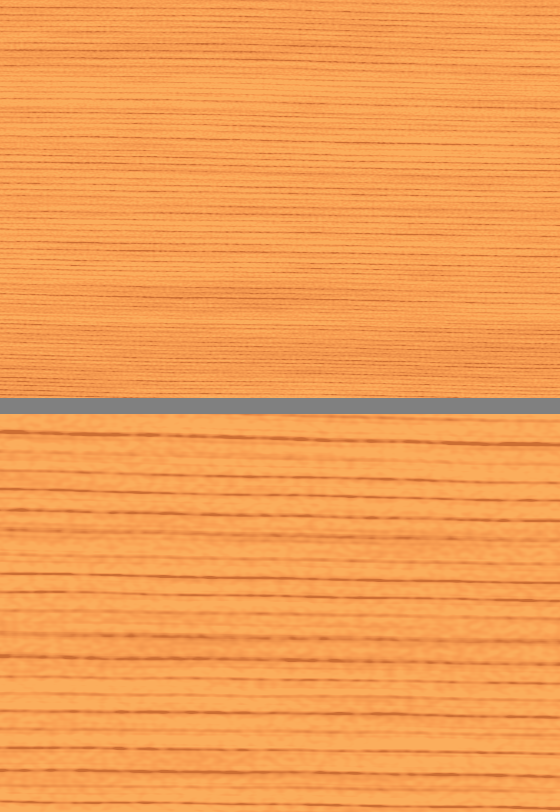
Top, the full canvas; bottom, a detail of the centre.
This texture is drawn by a WebGL 2 fragment shader. Its source:

```glsl
#version 300 es
precision highp float;

uniform vec2 u_resolution;
out vec4 fragColor;

// Palette, from the dark ring lines to the pale wood
const vec3 LINE_COLOR  = vec3(0.80, 0.43, 0.20);
const vec3 DARK_WOOD   = vec3(0.90, 0.53, 0.27);
const vec3 MID_WOOD    = vec3(0.945, 0.585, 0.30);
const vec3 ORANGE_WOOD = vec3(0.98, 0.625, 0.325);
const vec3 PALE_WOOD   = vec3(0.985, 0.68, 0.36);

// Ring layout, in canvas heights
const float RING_COUNT   = 62.0;
const float EXTRA_RINGS  = 36.0;   // added density in the lower part
const float DENSE_BELOW  = 0.28;
const float SLOPE        = 0.016;
const float BEND         = 0.005;
const float WOBBLE       = 0.0008;
const float SPACING_VARY = 0.9;
const float RING_JITTER  = 0.3;
const float LINE_HALF    = 0.09;
const float FINE_RATIO   = 1.83;   // faint lines per ring

// Tone weights
const float BASE_TONE   = 0.94;
const float LINE_DEPTH  = 0.74;
const float FINE_DEPTH  = 0.24;
const float SHADE_DEPTH = 0.24;
const float BAND_DEPTH  = 0.22;
const float FIBER_DEPTH = 0.20;
const float GRAIN_DEPTH = 0.24;

uint scramble(uint n) {
    n = (n ^ (n >> 16)) * 0x7feb352du;
    n = (n ^ (n >> 15)) * 0x846ca68bu;
    return n ^ (n >> 16);
}

float hash(vec2 cell) {
    ivec2 c = ivec2(cell);
    return float(scramble(uint(c.x) + scramble(uint(c.y))) >> 8) / 16777216.0;
}

float cornerSlope(vec2 cell, vec2 offset) {
    float angle = 6.28319 * hash(cell);
    return dot(vec2(cos(angle), sin(angle)), offset);
}

float gradientNoise(vec2 p) {
    vec2 i = floor(p);
    vec2 f = p - i;
    vec2 u = f * f * f * (f * (f * 6.0 - 15.0) + 10.0);
    vec2 e = vec2(1.0, 0.0);
    float low  = mix(cornerSlope(i, f), cornerSlope(i + e.xy, f - e.xy), u.x);
    float high = mix(cornerSlope(i + e.yx, f - e.yx), cornerSlope(i + e.xx, f - e.xx), u.x);
    return 1.4 * mix(low, high, u.y);
}

// Height across the grain, with the slow bends of the fibres
float grainHeight(vec2 p) {
    return p.y + SLOPE * p.x
         + BEND * gradientNoise(p * vec2(1.4, 2.5) + 3.7)
         + WOBBLE * gradientNoise(p * vec2(13.0, 22.0) + 9.1);
}

// Continuous ring index, rising faster in the dense part
float ringIndex(float v) {
    float d = DENSE_BELOW - v;
    float dense = 0.5 * (d + sqrt(d * d + 0.004));
    return RING_COUNT * v - EXTRA_RINGS * dense
         + SPACING_VARY * gradientNoise(vec2(v * 14.0, 5.3));
}

// Signed offset from the jittered line inside its cell
float lineOffset(float ring, float seed) {
    float id = floor(ring);
    return ring - id - 0.5 - RING_JITTER * (hash(vec2(id, seed)) - 0.5);
}

float lineMask(float offset, float aa) {
    return 1.0 - smoothstep(LINE_HALF - aa, LINE_HALF + aa, abs(offset));
}

vec3 woodColor(float tone) {
    float t = 4.0 * clamp(tone, 0.0, 1.0);
    vec3 c = mix(LINE_COLOR, DARK_WOOD, min(t, 1.0));
    c = mix(c, MID_WOOD, clamp(t - 1.0, 0.0, 1.0));
    c = mix(c, ORANGE_WOOD, clamp(t - 2.0, 0.0, 1.0));
    return mix(c, PALE_WOOD, clamp(t - 3.0, 0.0, 1.0));
}

void main() {
    vec2 p = gl_FragCoord.xy / u_resolution.y;
    float v = grainHeight(p);
    float ring = ringIndex(v);
    float aa = fwidth(ring);

    // Ring lines of varied strength, with a soft shade on one side
    float id = floor(ring);
    float strength = mix(0.4, 1.0, hash(vec2(id, 17.0)));
    float fade = 0.9 + 0.3 * gradientNoise(vec2(p.x * 2.5, id * 7.31))
               + 0.5 * gradientNoise(vec2(p.x * 75.0, id * 3.17));
    float side = lineOffset(ring, 41.0);
    float line = lineMask(side, aa) * strength * fade;
    float shade = smoothstep(-0.5, 0.0, side) * (1.0 - smoothstep(0.0, aa, side));

    // Faint broken lines between the rings
    float fineRing = ring * FINE_RATIO;
    float fineFade = 0.5 + 0.8 * gradientNoise(vec2(p.x * 5.0, floor(fineRing) * 5.37));
    float fine = lineMask(lineOffset(fineRing, 67.0), aa * FINE_RATIO) * max(fineFade, 0.0);

    // Broad bands, long fibres and fine grain
    float band = gradientNoise(vec2(p.x * 0.7, v * 11.0))
               + 0.8 * gradientNoise(vec2(p.x * 1.1 + 8.0, v * 34.0));
    float fiber = gradientNoise(vec2(p.x * 7.0, v * 130.0));
    float grain = gradientNoise(vec2(p.x * 120.0, v * 230.0));

    // Slightly deeper colour along the bottom and the top edge
    float edge = 0.15 * (1.0 - smoothstep(0.0, 0.4, p.y)) + 0.10 * smoothstep(0.8, 1.0, p.y);

    float tone = BASE_TONE - edge + BAND_DEPTH * band
               + FIBER_DEPTH * fiber + GRAIN_DEPTH * grain
               - LINE_DEPTH * line - FINE_DEPTH * fine
               - SHADE_DEPTH * shade * strength;
    fragColor = vec4(woodColor(tone), 1.0);
}
```
